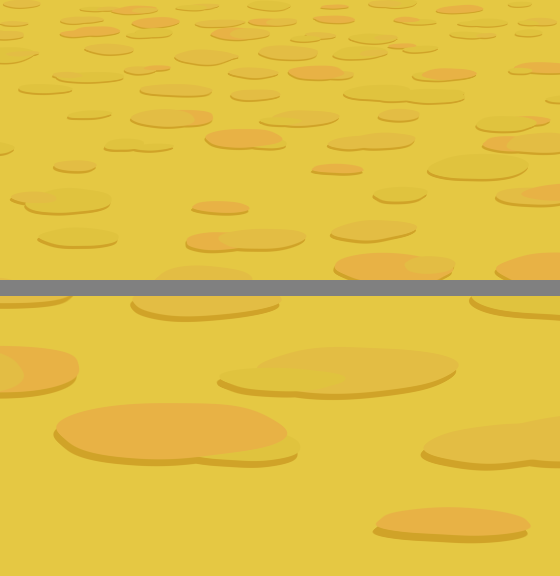
Top: the whole. Bottom: its middle third, enlarged.
Give the GLSL for this texture, as a Shadertoy shader.

```glsl
// Flat rounded patches scattered over a sandy plain seen in perspective.
// Rows grow towards the viewer; each cell holds one or two wobbly ellipses.
// All dark rims lie under all fills, so overlapping patches merge cleanly.

const vec3 GROUND = vec3(0.898, 0.784, 0.263);
const vec3 OLIVE  = vec3(0.878, 0.765, 0.245);
const vec3 TAN    = vec3(0.890, 0.740, 0.265);
const vec3 ORANGE = vec3(0.908, 0.698, 0.272);
const vec3 RIM    = vec3(0.815, 0.640, 0.155);

const float ROWS = 10.0;          // row density
const float PERSPECTIVE = 2.2;    // growth of rows towards the bottom
const float CELL_ASPECT = 4.6;    // cell width in row heights
const float KEEP = 0.93;          // share of cells in use
const float PAIRED = 0.65;        // share of cells with a second patch
const float OLIVE_SHARE = 0.40;
const float TAN_SHARE = 0.37;
const float WOBBLE = 0.22;        // outline irregularity
const float TILT = 0.09;          // range of rotation, radians
const vec2 RIM_SHIFT = vec2(-0.035, -0.085); // in row heights

vec3 hash3(vec3 p) {
    p = fract(p * vec3(0.1031, 0.1030, 0.0973));
    p += dot(p, p.yxz + 33.33);
    return fract((p.xxy + p.yxx) * p.zyx);
}

vec2 gradient(vec2 cell) {
    float angle = 6.2832 * hash3(vec3(cell, 7.0)).x;
    return vec2(cos(angle), sin(angle));
}

float gradientNoise(vec2 p) {
    vec2 i = floor(p), f = p - i;
    vec2 u = f * f * f * (f * (f * 6.0 - 15.0) + 10.0);
    vec2 e = vec2(1.0, 0.0);
    float low = mix(dot(gradient(i), f),
                    dot(gradient(i + e), f - e), u.x);
    float high = mix(dot(gradient(i + e.yx), f - e.yx),
                     dot(gradient(i + 1.0), f - 1.0), u.x);
    return mix(low, high, u.y);
}

// Approximate signed distance to an ellipse with a wavering outline
float patchDistance(vec2 p, vec2 radius, float tilt, float seed) {
    p = mat2(cos(tilt), -sin(tilt), sin(tilt), cos(tilt)) * p;
    vec2 q = p / radius;
    vec2 direction = q / (length(q) + 0.001);
    radius *= 1.0 + WOBBLE * gradientNoise(direction * 0.9 + seed * 61.0);
    float k = length(p / radius);
    return k * (k - 1.0) / (length(p / (radius * radius)) + 0.001);
}

float coverage(float dist) {
    float pixel = 1.0 / iResolution.y;
    return 1.0 - smoothstep(-0.7 * pixel, 0.7 * pixel, dist);
}

vec3 fillColor(float pick) {
    if (pick < OLIVE_SHARE) return OLIVE;
    return pick < OLIVE_SHARE + TAN_SHARE ? TAN : ORANGE;
}

void mainImage(out vec4 fragColor, in vec2 fragCoord) {
    vec2 uv = fragCoord / iResolution.y;
    float depth = 1.0 - uv.y;
    float pixelRow = floor(ROWS * log(1.0 + PERSPECTIVE * depth));
    float rim = 0.0;
    vec4 fill = vec4(0.0);

    for (float r = -1.0; r <= 1.0; r++) {
        float row = pixelRow + r;
        if (row < 0.0) continue;

        // Row placement and scale
        float growth = exp((row + 0.5) / ROWS);
        float rowDepth = (growth - 1.0) / PERSPECTIVE;
        float size = growth / (PERSPECTIVE * ROWS);
        float cellWidth = CELL_ASPECT * size;
        float stagger = hash3(vec3(row, 3.0, 19.0)).x;
        float pixelCell = floor(uv.x / cellWidth + stagger);
        float flatness = mix(0.72, 1.0, sqrt(min(rowDepth, 1.0)));

        for (float c = -1.0; c <= 1.0; c++) {
            float cell = pixelCell + c;
            vec3 place = hash3(vec3(cell + 40.0, row, 1.0));
            if (place.z > KEEP) continue;
            vec2 center = vec2((cell + 0.5 - stagger) * cellWidth, 1.0 - rowDepth);
            center += (place.xy - 0.5) * vec2(0.5 * cellWidth, 0.5 * size);

            // One main patch, often joined by a smaller neighbour
            for (float n = 0.0; n < 2.0; n++) {
                vec3 shape = hash3(vec3(cell + 40.0, row, 11.0 + 8.0 * n));
                vec3 look = hash3(vec3(cell + 40.0, row, 37.0 + 8.0 * n));
                if (n > 0.5 && look.z > PAIRED) continue;
                float halfWidth = size * mix(0.7, 1.7, shape.x) * (1.0 - 0.15 * n);
                vec2 radius = halfWidth * vec2(1.0, flatness * mix(0.18, 0.31, shape.y));
                float side = shape.z < 0.5 ? -1.0 : 1.0;
                vec2 offset = n * size * vec2(side * mix(0.7, 1.2, look.y), 0.4 * (look.x - 0.5));
                vec2 p = uv - center - offset;
                float tilt = TILT * (shape.z - 0.4);

                float body = coverage(patchDistance(p, radius, tilt, look.y));
                float edge = coverage(patchDistance(p - RIM_SHIFT * size, radius, tilt, look.y));
                rim = max(rim, edge);
                fill = mix(fill, vec4(fillColor(look.x), 1.0), body);
            }
        }
    }

    vec3 color = mix(GROUND, RIM, rim);
    fragColor = vec4(color * (1.0 - fill.a) + fill.rgb, 1.0);
}
```
